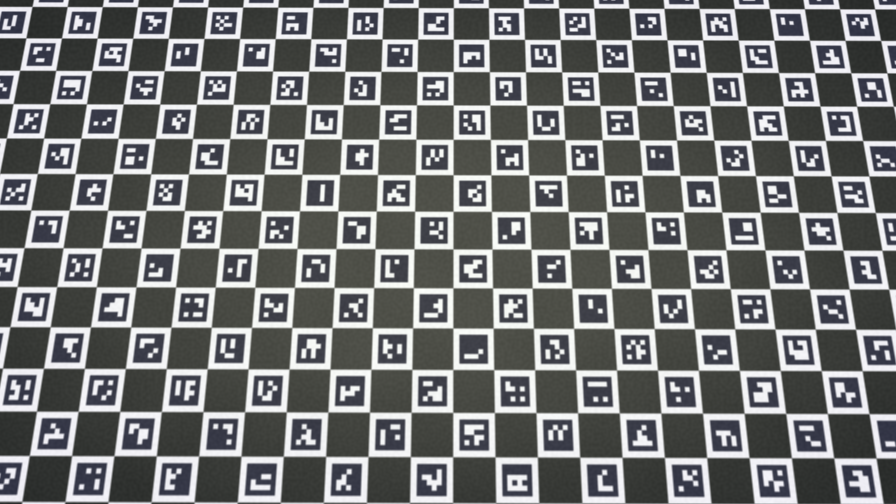
A Shadertoy shader for this pattern:

```glsl
#define CELL_TOP 0.0694     // cell width at the top edge, in canvas heights
#define CELL_GROWTH 0.0161  // widening of the cells towards the viewer
#define ROW_DEPTH 4.895     // row spacing of the receding plane
#define ROW_START 69.77     // puts row centres on whole numbers
#define TILT 0.003          // slope of the rows
#define LEAN 0.0095         // slope of the central column
#define INNER_HALF 0.35     // half size of the dark square in a marker
#define BIT_SIZE 0.1167     // side of one code bit, in cells
#define BIT_DENSITY 0.45    // chance that a bit is white
#define SOFTNESS 0.035      // lens blur, in cells
#define GRAIN 0.025         // strength of the mottling

float hash(vec3 p) {
    p = fract(p * vec3(0.1031, 0.1030, 0.0973));
    p += dot(p, p.yzx + 33.33);
    return fract((p.x + p.y) * p.z);
}

float gradientDot(vec2 corner, vec2 offset) {
    float angle = 6.2832 * hash(vec3(corner, 7.0));
    return dot(vec2(cos(angle), sin(angle)), offset);
}

float gradientNoise(vec2 p) {
    vec2 i = floor(p), f = p - i;
    vec2 s = f * f * f * (f * (f * 6.0 - 15.0) + 10.0);
    vec2 e = vec2(1.0, 0.0);
    return mix(mix(gradientDot(i, f), gradientDot(i + e, f - e), s.x),
               mix(gradientDot(i + e.yx, f - e.yx), gradientDot(i + 1.0, f - 1.0), s.x), s.y);
}

// Soft coverage of a centred square
float squareMask(vec2 p, float halfSize, float blur) {
    vec2 m = smoothstep(-blur, blur, halfSize - abs(p));
    return m.x * m.y;
}

// Random 4 x 4 code, one per marker
float codeBits(vec2 q, vec2 id, float blur) {
    float sum = 0.0;
    for (int i = 0; i < 16; i++) {
        vec2 slot = vec2(i % 4, i / 4);
        float lit = step(hash(vec3(id + 50.0, float(i) + 3.0) * 1.7), BIT_DENSITY);
        sum += lit * squareMask(q - (slot - 1.5) * BIT_SIZE, 0.5 * BIT_SIZE, blur);
    }
    return min(sum, 1.0);
}

// Camera view of the flat board: canvas position to cell coordinates
vec2 boardCoord(vec2 p, float aspect, out float cellWidth) {
    float x = p.x - 0.5 * aspect + 0.0231;
    float down = 1.0 - p.y - TILT * x;
    cellWidth = CELL_TOP + CELL_GROWTH * down;
    return vec2((x + LEAN * down) / cellWidth, ROW_START - ROW_DEPTH / cellWidth);
}

void mainImage(out vec4 fragColor, in vec2 fragCoord) {
    vec2 p = fragCoord / iResolution.y;
    vec2 screen = 2.0 * fragCoord / iResolution.xy - 1.0;
    float cellWidth;
    vec2 board = boardCoord(p, iResolution.x / iResolution.y, cellWidth);
    vec2 id = floor(board + 0.5);
    vec2 q = board - id;
    float blur = max(SOFTNESS, 0.7 / (cellWidth * iResolution.y));

    // Smooth checkerboard, 1 on marker cells
    float isMarker = 1.0 - mod(id.x + id.y, 2.0);
    vec2 wave = 2.0 * smoothstep(-blur, blur, 0.5 - abs(q)) - 1.0;
    float checker = 0.5 + (isMarker - 0.5) * wave.x * wave.y;

    // Uneven light: olive glow in the middle, darker corners
    float shade = smoothstep(0.2, 1.5, length(screen));
    vec3 darkCell = mix(vec3(0.31, 0.315, 0.285), vec3(0.165, 0.175, 0.17), shade);
    vec3 white = mix(vec3(0.97, 0.98, 0.965), vec3(0.94, 0.935, 0.965), shade);
    vec3 ink = mix(vec3(0.245, 0.25, 0.28), vec3(0.195, 0.205, 0.275), shade);

    // White frame, dark square, white code
    vec3 color = mix(darkCell, white, checker);
    float square = isMarker * squareMask(q, INNER_HALF, blur);
    color = mix(color, ink, square * (1.0 - codeBits(q, id, blur)));

    // Faint blotches and fine grain
    float mottle = 0.6 * gradientNoise(p * 9.0) + gradientNoise(p * 140.0);
    color += GRAIN * mottle;

    fragColor = vec4(clamp(color, 0.0, 1.0), 1.0);
}
```
